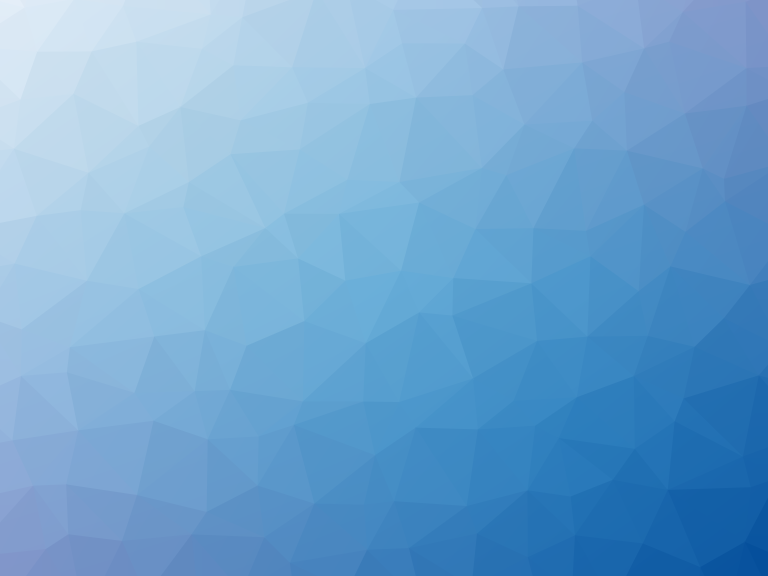
A Shadertoy shader for this background:

```glsl
// Low-poly backdrop: a jittered grid is split into Delaunay-like triangles.
// Each facet takes its tone at its middle from one blue ramp, read once
// across and once down the canvas, then averaged.

const float ROWS = 10.5;          // grid cells per canvas height
const float JITTER = 0.68;        // vertex scatter, in cells
const float FLATNESS = 0.85;      // 1 = one flat tone per facet
const float TONE_VARIATION = 0.016;
const vec3 VIOLET_SHIFT = vec3(0.055, -0.035, 0.0);  // far from the diagonal
const vec3 RAMP[5] = vec3[5](
    vec3(0.89, 0.93, 0.97),
    vec3(0.67, 0.81, 0.90),
    vec3(0.41, 0.68, 0.845),
    vec3(0.18, 0.50, 0.745),
    vec3(0.02, 0.31, 0.61));

vec2 hash22(vec2 p) {
    vec3 q = fract(p.xyx * vec3(0.1031, 0.1030, 0.0973));
    q += dot(q, q.yzx + 33.33);
    return fract((q.xx + q.yz) * q.zy);
}

vec3 ramp(float t) {
    float s = clamp(t, 0.0, 1.0) * 4.0;
    int i = min(int(s), 3);
    return mix(RAMP[i], RAMP[i + 1], s - float(i));
}

// Background tone at uv, with (0,0) at the upper left
vec3 tone(vec2 uv) {
    uv = clamp(uv, 0.0, 1.0);
    float offDiagonal = uv.x - uv.y;
    return 0.5 * (ramp(uv.x) + ramp(uv.y))
         + VIOLET_SHIFT * offDiagonal * offDiagonal;
}

vec2 gridVertex(vec2 cell) {
    return cell + 0.5 + JITTER * (hash22(cell + 40.0) - 0.5);
}

float cross2(vec2 a, vec2 b) { return a.x * b.y - a.y * b.x; }

// Signed distance to the line a-b, positive on its left
float leftOf(vec2 p, vec2 a, vec2 b) {
    return cross2(normalize(b - a), p - a);
}

// Adds one counter-clockwise facet: rgb weighted by coverage, coverage in w
void addFacet(inout vec4 sum, vec2 p, vec2 a, vec2 b, vec2 c,
              float pixel, float aspect) {
    float inside = min(leftOf(p, a, b), min(leftOf(p, b, c), leftOf(p, c, a)));
    float coverage = clamp(0.5 + inside / pixel, 0.0, 1.0);
    if (coverage <= 0.0) return;
    vec2 middle = (a + b + c) / 3.0;
    vec2 uv = mix(p, middle, FLATNESS) / (ROWS * vec2(aspect, 1.0));
    float variation = (hash22(middle * 17.0 + 90.0).x - 0.5) * TONE_VARIATION;
    vec3 color = tone(vec2(uv.x, 1.0 - uv.y)) + variation;
    sum += vec4(color, 1.0) * coverage;
}

void mainImage(out vec4 fragColor, in vec2 fragCoord) {
    float aspect = iResolution.x / iResolution.y;
    float pixel = ROWS / iResolution.y;
    vec2 p = fragCoord * pixel;
    vec2 home = floor(p - 0.5);
    vec4 sum = vec4(0.0);

    // Test the facets of the surrounding quads
    for (int j = -1; j <= 1; j++) {
        for (int i = -1; i <= 1; i++) {
            vec2 cell = home + vec2(float(i), float(j));
            vec2 a = gridVertex(cell);
            vec2 b = gridVertex(cell + vec2(1.0, 0.0));
            vec2 c = gridVertex(cell + vec2(1.0, 1.0));
            vec2 d = gridVertex(cell + vec2(0.0, 1.0));

            // Choose the Delaunay diagonal from the sine of angles b + d
            float angleSine = cross2(c - b, a - b) * dot(a - d, c - d)
                            + dot(c - b, a - b) * cross2(a - d, c - d);
            if (angleSine >= 0.0) {
                addFacet(sum, p, a, b, c, pixel, aspect);
                addFacet(sum, p, a, c, d, pixel, aspect);
            } else {
                addFacet(sum, p, a, b, d, pixel, aspect);
                addFacet(sum, p, b, c, d, pixel, aspect);
            }
        }
    }
    fragColor = vec4(sum.rgb / max(sum.w, 0.001), 1.0);
}
```
